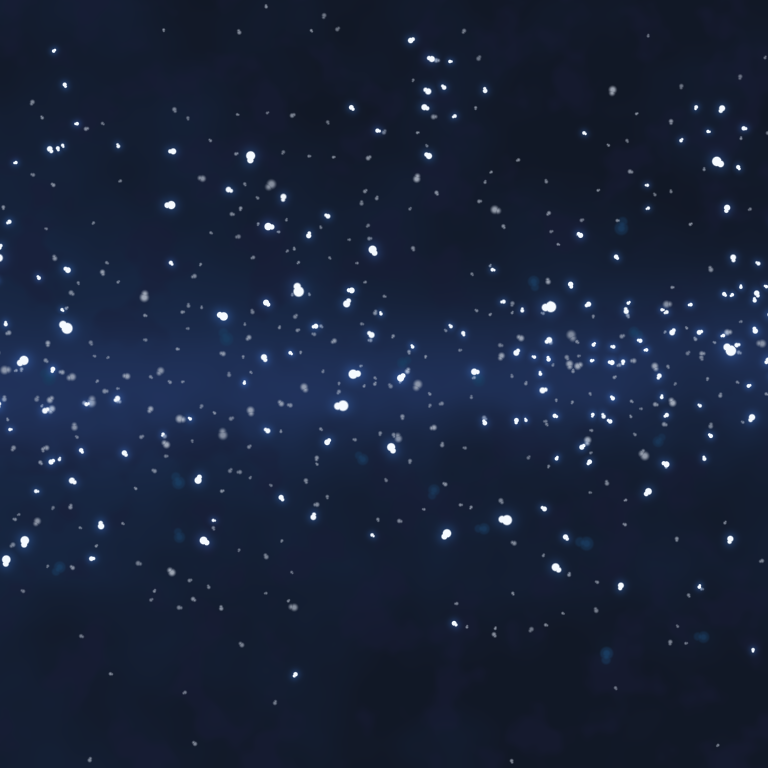
A WebGL 2 fragment shader for this background:

```glsl
#version 300 es
precision highp float;

uniform vec2 u_resolution;
out vec4 outColor;

const vec3 NIGHT = vec3(0.068, 0.094, 0.150);
const vec3 DEEP_BLUE = vec3(0.088, 0.145, 0.250);
const vec3 BAND_BLUE = vec3(0.130, 0.200, 0.365);
const vec3 VIOLET = vec3(0.098, 0.110, 0.215);
const vec3 HALO_BLUE = vec3(0.16, 0.34, 0.60);
const vec3 DISC_TEAL = vec3(0.10, 0.23, 0.37);
const vec3 DUST_GREY = vec3(0.72, 0.75, 0.80);
const vec3 STAR_WHITE = vec3(0.96, 0.98, 1.0);

// Integer hash of a cell, three values in 0..1
vec3 hash3(vec2 cell, float seed) {
    uvec3 v = uvec3(ivec3(vec3(cell, seed)) + 1000);
    v = v * 1664525u + 1013904223u;
    for (int i = 0; i < 2; i++) {
        v.x += v.y * v.z;
        v.y += v.z * v.x;
        v.z += v.x * v.y;
        v ^= v >> 16u;
    }
    return vec3(v & 0xffffu) / 65535.0;
}

float gradientDot(vec2 cell, vec2 offset) {
    float angle = 6.2832 * hash3(cell, 91.0).x;
    return dot(vec2(cos(angle), sin(angle)), offset);
}

float gradientNoise(vec2 p) {
    vec2 i = floor(p), f = p - i;
    vec2 u = f * f * f * (f * (f * 6.0 - 15.0) + 10.0);
    vec2 e = vec2(1.0, 0.0);
    float low = mix(gradientDot(i, f), gradientDot(i + e, f - e), u.x);
    float high = mix(gradientDot(i + e.yx, f - e.yx), gradientDot(i + 1.0, f - 1.0), u.x);
    return mix(low, high, u.y);
}

float fbm(vec2 p) {
    float sum = 0.0, gain = 0.6;
    for (int i = 0; i < 3; i++) {
        sum += gain * gradientNoise(p);
        p = p * 2.03 + 7.3;
        gain *= 0.5;
    }
    return sum;
}

float blob(vec2 p, vec2 center, vec2 size) {
    vec2 d = (p - center) / size;
    return exp(-dot(d, d));
}

float bandHeight(float x) {
    return 0.495 + 0.045 * smoothstep(0.45, 1.0, x);
}

// Star abundance: narrow band, broad belt, clusters, everywhere
vec4 abundance(vec2 p) {
    float band = exp(-pow((p.y - bandHeight(p.x)) / 0.065, 2.0));
    float belt = exp(-pow((p.y - 0.53) / 0.30, 4.0));
    float clusters = blob(p, vec2(0.81, 0.525), vec2(0.15, 0.085))
        + blob(p, vec2(0.98, 0.60), vec2(0.05, 0.09))
        + 0.9 * blob(p, vec2(0.05, 0.41), vec2(0.055, 0.06))
        + 0.8 * blob(p, vec2(0.06, 0.60), vec2(0.06, 0.06))
        + 0.8 * blob(p, vec2(0.57, 0.88), vec2(0.045, 0.08))
        + 0.8 * blob(p, vec2(0.93, 0.85), vec2(0.06, 0.06))
        + 0.5 * blob(p, vec2(0.10, 0.83), vec2(0.07, 0.06));
    return vec4(band, belt, clusters, 1.0);
}

// Jittered round stars, the largest with a side lobe; returns core and glow
vec2 starLayer(vec2 p, float cells, float seed, vec2 radii, float softness, vec4 weights) {
    vec2 home = floor(p * cells), light = vec2(0.0);
    float pixel = 1.0 / u_resolution.y;
    for (int y = -1; y <= 1; y++) {
        for (int x = -1; x <= 1; x++) {
            vec2 cell = home + vec2(x, y);
            vec3 place = hash3(cell, seed), trait = hash3(cell, seed + 17.0);
            vec2 center = (cell + place.xy) / cells;
            float present = step(place.z, dot(weights, abundance(center)));
            float radius = mix(radii.x, radii.y, trait.x * trait.x);
            vec2 d = p - center;
            float angle = 6.2832 * trait.y;
            vec2 lobe = radius * vec2(cos(angle), sin(angle));
            float dist = min(length(d), length(d - lobe) + 0.3 * radius);
            float edge = radius * softness + pixel * 0.6;
            float core = 1.0 - smoothstep(radius - edge, radius + edge, dist);
            float glow = exp(-pow(dist / (radius * 1.6 + 0.0025), 2.0));
            light = max(light, present * vec2(core, glow) * mix(0.75, 1.0, trait.z));
        }
    }
    return light;
}

// Night gradient, cloudy band and faint violet haze
vec3 sky(vec2 p) {
    float cloud = fbm(p * 6.0 + 2.0);
    float belt = exp(-pow((p.y - 0.49) / 0.24, 2.0));
    float blue = 0.8 * (1.0 - smoothstep(0.0, 0.7, p.x)) * mix(0.45, 1.0, belt) + 0.6 * belt;
    vec3 color = mix(NIGHT, DEEP_BLUE, clamp(blue + 0.7 * cloud, 0.0, 1.0));
    float band = exp(-pow((p.y - bandHeight(p.x) + 0.06 * cloud) / 0.085, 2.0));
    float strength = mix(0.88, 0.68, smoothstep(0.3, 0.9, p.x)) + 0.5 * cloud;
    color = mix(color, BAND_BLUE, band * clamp(strength, 0.0, 1.0));
    float haze = smoothstep(0.0, 0.25, fbm(p * 13.0 + 31.0));
    return mix(color, VIOLET, 0.45 * haze * (1.0 - band));
}

void main() {
    vec2 p = gl_FragCoord.xy / u_resolution.y;
    vec3 color = sky(p);

    // Dim discs with brighter centres
    vec4 discWeights = vec4(0.0, 0.16, 0.0, 0.03);
    vec2 discs = starLayer(p, 14.0, 3.0, vec2(0.007, 0.009), 0.15, discWeights);
    vec2 hearts = starLayer(p, 14.0, 3.0, vec2(0.0035, 0.0045), 0.3, discWeights);
    color = mix(color, DISC_TEAL, 0.5 * discs.x + 0.1 * discs.y + 0.4 * hearts.x);

    // Soft grey dust, fine then coarse
    vec2 fine = starLayer(p, 40.0, 11.0, vec2(0.0016, 0.0028), 0.4, vec4(0.16, 0.18, 0.0, 0.07));
    vec2 coarse = starLayer(p, 32.0, 23.0, vec2(0.0026, 0.0050), 0.5, vec4(0.38, 0.03, 0.0, 0.0));
    color = mix(color, DUST_GREY, max(0.7 * fine.x, 0.85 * coarse.x));

    // Clustered sparks and bright stars with blue halos
    vec2 sparks = starLayer(p, 42.0, 37.0, vec2(0.0021, 0.0040), 0.2, vec4(0.0, 0.045, 0.48, 0.0));
    vec2 bright = starLayer(p, 18.0, 53.0, vec2(0.0030, 0.0072), 0.12, vec4(0.0, 0.24, 0.05, 0.0));
    color += HALO_BLUE * 0.34 * max(sparks.y, bright.y);
    color = mix(color, STAR_WHITE, min(1.0, 1.3 * max(sparks.x, bright.x)));

    outColor = vec4(color, 1.0);
}
```
